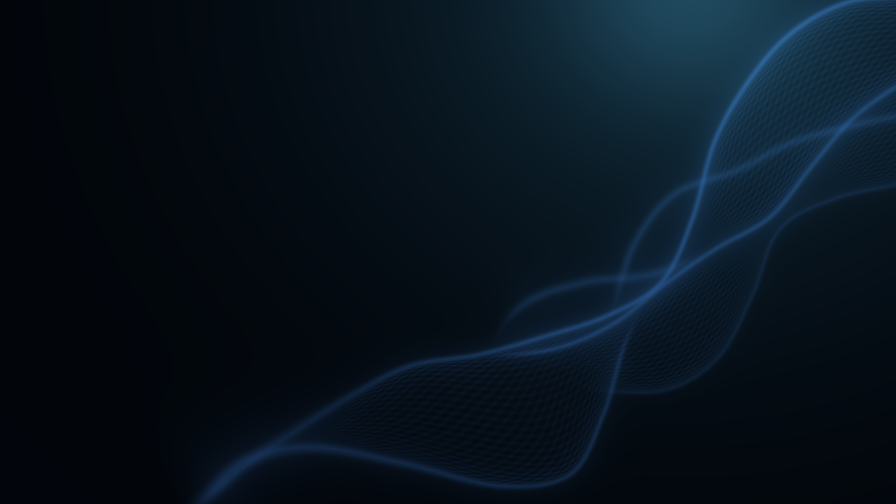
This background is drawn by a Shadertoy shader. Its source:

```glsl
// Translucent blue mesh ribbons rising to the right under a soft teal glow
#define GLOW_CENTER vec2(1.37, 1.03)
#define BASE_COLOR vec3(0.007, 0.021, 0.041)
#define HALO_COLOR vec3(0.047, 0.122, 0.155)
#define CORE_COLOR vec3(0.070, 0.145, 0.175)
#define RIBBON_COLOR vec3(0.15, 0.31, 0.53)
#define RIBBON_START vec2(0.394, 0.0)
#define RIBBON_AXIS vec2(0.8, 0.6)
#define KNOT_STEP 0.125
#define MESH_LINES 24.0
#define MESH_SLANT 34.0

const int KNOTS = 15;

// Heights of the ribbon edges above the slanted axis, at even steps along it
const float CREST[KNOTS] = float[](0.0, 0.006, 0.002, -0.009, -0.032, -0.097, -0.146,
    -0.188, -0.199, -0.134, -0.039, 0.016, 0.042, 0.025, -0.040);
const float FOLD[KNOTS] = float[](0.0, 0.012, -0.049, -0.183, -0.331, -0.396, -0.340,
    -0.250, -0.197, -0.197, -0.197, -0.197, -0.197, -0.197, -0.197);
const float SPINE[KNOTS] = float[](0.0, 0.006, 0.002, -0.009, -0.032, -0.106, -0.178,
    -0.208, -0.206, -0.211, -0.225, -0.194, -0.167, -0.171, -0.197);
const float HEM[KNOTS] = float[](0.0, 0.006, 0.002, -0.009, -0.032, -0.139, -0.278,
    -0.375, -0.387, -0.331, -0.257, -0.275, -0.331, -0.382, -0.428);
const float BACK_LOW[KNOTS] = float[](-0.2, -0.2, -0.2, -0.2, -0.16, -0.102, -0.069,
    -0.106, -0.178, -0.208, -0.21, -0.21, -0.21, -0.21, -0.21);
const float BACK_HIGH[KNOTS] = float[](-0.3, -0.3, -0.3, -0.3, -0.3, -0.3, -0.28,
    -0.194, -0.106, -0.074, -0.111, -0.134, -0.183, -0.241, -0.289);

// Smooth curve through the knots: x = height, y = slope
vec2 curve(float knots[KNOTS], float s) {
    float x = clamp(s / KNOT_STEP, 0.0, float(KNOTS) - 1.001);
    int i = int(x);
    float f = x - float(i);
    float a = knots[max(i - 1, 0)], b = knots[i];
    float c = knots[i + 1], d = knots[min(i + 2, KNOTS - 1)];
    float k1 = 0.5 * (c - a);
    float k2 = a - 2.5 * b + 2.0 * c - 0.5 * d;
    float k3 = 0.5 * (d - a) + 1.5 * (b - c);
    return vec2(b + f * (k1 + f * (k2 + f * k3)),
                (k1 + f * (2.0 * k2 + 3.0 * f * k3)) / KNOT_STEP);
}

// Fades in after the first value and out before the second
float span(float s, float from, float to) {
    return smoothstep(from, from + 0.12, s) * (1.0 - smoothstep(to - 0.12, to, s));
}

// Bright edge with a fine core and a soft halo
float strand(vec2 q, vec2 edge, float width) {
    float d = abs(q.y - edge.x) / sqrt(1.0 + edge.y * edge.y);
    return 0.7 * exp(-d * d / (width * width)) + 0.3 * exp(-d / (4.0 * width));
}

// Thin lines at whole phases, fading to their mean when too fine to draw
float threads(float phase) {
    float blur = fwidth(phase);
    float wave = pow(0.5 + 0.5 * cos(6.2831853 * phase), 2.0);
    return mix(wave, 0.375, smoothstep(0.3, 0.7, blur));
}

// Woven veil between an upper and a lower edge
float veil(vec2 q, float top, float bottom) {
    float across = (q.y - top) / min(bottom - top, -0.004);
    float aa = fwidth(across) + 0.005;
    float inside = smoothstep(-aa, aa, across) * smoothstep(-aa, aa, 1.0 - across);
    float v = clamp(across, 0.0, 1.0);
    float turn = acos(1.0 - 2.0 * v) / 3.14159265;
    float rim = pow(abs(2.0 * v - 1.0), 4.0);
    float weave = threads(turn * MESH_LINES + q.x * MESH_SLANT)
                + threads(turn * MESH_LINES - q.x * MESH_SLANT * 0.6);
    return inside * (0.08 + 0.28 * weave) * (0.65 + 0.7 * rim);
}

void mainImage(out vec4 fragColor, in vec2 fragCoord) {
    vec2 p = fragCoord / iResolution.y;
    p.x *= 1.777778 * iResolution.y / iResolution.x;

    // Background light
    vec2 g = p - GLOW_CENTER;
    float r2 = g.x * g.x + 1.2 * g.y * g.y;
    vec3 color = BASE_COLOR + HALO_COLOR * exp(-2.0 * r2) + CORE_COLOR * exp(-15.0 * r2);

    // Ribbon space: x along the slanted axis, y across it
    vec2 rel = p - RIBBON_START;
    vec2 q = vec2(dot(rel, RIBBON_AXIS), dot(rel, vec2(-RIBBON_AXIS.y, RIBBON_AXIS.x)));
    vec2 crest = curve(CREST, q.x), fold = curve(FOLD, q.x);
    vec2 spine = curve(SPINE, q.x), hem = curve(HEM, q.x);
    vec2 backLow = curve(BACK_LOW, q.x), backHigh = curve(BACK_HIGH, q.x);
    float width = mix(0.014, 0.005, smoothstep(0.0, 0.6, q.x));

    // Veils
    float light = 0.30 * veil(q, crest.x, fold.x) * span(q.x, -0.04, 0.96);
    light += 0.42 * veil(q, crest.x, spine.x) * span(q.x, 0.62, 2.2);
    light += 0.34 * veil(q, spine.x, hem.x) * span(q.x, 0.72, 2.2);
    light += 0.20 * veil(q, backLow.x, crest.x) * span(q.x, 0.60, 1.04);
    light += 0.20 * veil(q, backHigh.x, crest.x) * span(q.x, 0.86, 1.26);

    // Edges
    float rise = mix(0.3, 0.85, smoothstep(0.3, 0.9, q.x));
    light += rise * strand(q, crest, width) * span(q.x, -0.05, 2.2);
    light += 0.42 * strand(q, fold, width) * span(q.x, -0.05, 0.94);
    light += 0.60 * strand(q, spine, width) * span(q.x, 0.62, 2.2);
    light += 0.17 * strand(q, hem, width) * span(q.x, 0.74, 2.2);
    light += 0.36 * strand(q, backLow, 0.009) * span(q.x, 0.66, 1.12);
    light += 0.36 * strand(q, backHigh, 0.008) * span(q.x, 0.86, 2.2);

    color += RIBBON_COLOR * (1.0 - exp(-light));
    fragColor = vec4(color, 1.0);
}
```
